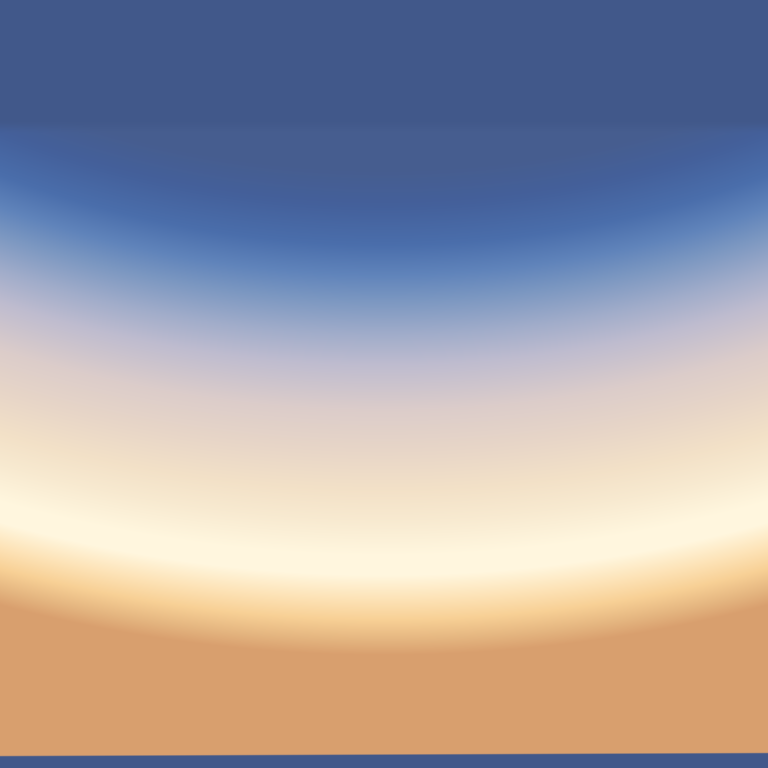
Write a Shadertoy shader that draws this background.

```glsl
// Draws a dusk sky of curved gradient bands above a sandy glow and a thin blue ground strip.

const vec3 DEEP_BLUE = vec3(0.255, 0.345, 0.540);
const vec3 SLATE     = vec3(0.275, 0.365, 0.560);
const vec3 COBALT    = vec3(0.265, 0.375, 0.605);
const vec3 AZURE     = vec3(0.290, 0.430, 0.670);
const vec3 SKY       = vec3(0.375, 0.515, 0.730);
const vec3 HAZE_BLUE = vec3(0.480, 0.590, 0.755);
const vec3 PERIWINKLE = vec3(0.630, 0.675, 0.790);
const vec3 LAVENDER  = vec3(0.745, 0.735, 0.810);
const vec3 ROSE      = vec3(0.860, 0.800, 0.790);
const vec3 BLUSH     = vec3(0.905, 0.835, 0.780);
const vec3 SAND      = vec3(0.950, 0.880, 0.780);
const vec3 IVORY     = vec3(0.970, 0.915, 0.815);
const vec3 CREAM     = vec3(1.000, 0.965, 0.870);
const vec3 PALE_GOLD = vec3(0.990, 0.885, 0.710);
const vec3 GOLD      = vec3(0.970, 0.815, 0.585);
const vec3 AMBER     = vec3(0.895, 0.710, 0.500);
const vec3 ORANGE    = vec3(0.848, 0.622, 0.430);

// Fades linearly to the next colour between two heights.
vec3 fadeTo(vec3 color, vec3 next, float low, float high, float h) {
    return mix(color, next, clamp((h - low) / (high - low), 0.0, 1.0));
}

// Height of the concentric arc through p, measured on the centre column.
float arcHeight(vec2 p, vec2 center) {
    return center.y - length(p - center);
}

// Colour ramp from the orange base up to the blue zenith.
vec3 skyRamp(float h) {
    vec3 c = ORANGE;
    c = fadeTo(c, AMBER,      0.147, 0.167, h);
    c = fadeTo(c, GOLD,       0.167, 0.193, h);
    c = fadeTo(c, PALE_GOLD,  0.193, 0.219, h);
    c = fadeTo(c, CREAM,      0.219, 0.251, h);
    c = fadeTo(c, IVORY,      0.277, 0.323, h);
    c = fadeTo(c, SAND,       0.323, 0.362, h);
    c = fadeTo(c, BLUSH,      0.362, 0.414, h);
    c = fadeTo(c, ROSE,       0.414, 0.466, h);
    c = fadeTo(c, LAVENDER,   0.466, 0.525, h);
    c = fadeTo(c, PERIWINKLE, 0.525, 0.564, h);
    c = fadeTo(c, HAZE_BLUE,  0.564, 0.609, h);
    c = fadeTo(c, SKY,        0.609, 0.642, h);
    c = fadeTo(c, AZURE,      0.642, 0.681, h);
    c = fadeTo(c, COBALT,     0.681, 0.733, h);
    return fadeTo(c, SLATE,   0.733, 0.779, h);
}

void mainImage(out vec4 fragColor, in vec2 fragCoord) {
    vec2 uv = fragCoord / iResolution.xy;
    float pixel = 1.0 / iResolution.y;

    // Curved sky bands
    vec3 color = skyRamp(arcHeight(uv, vec2(0.5, 2.1)));

    // Flat, slightly deeper zenith
    color = mix(color, DEEP_BLUE, smoothstep(0.825, 0.845, uv.y));

    // Slightly tilted ground strip
    float groundTop = mix(0.0155, 0.0195, uv.x);
    float ground = 1.0 - smoothstep(-pixel, pixel, uv.y - groundTop);
    color = mix(color, DEEP_BLUE, ground);

    fragColor = vec4(color, 1.0);
}
```
